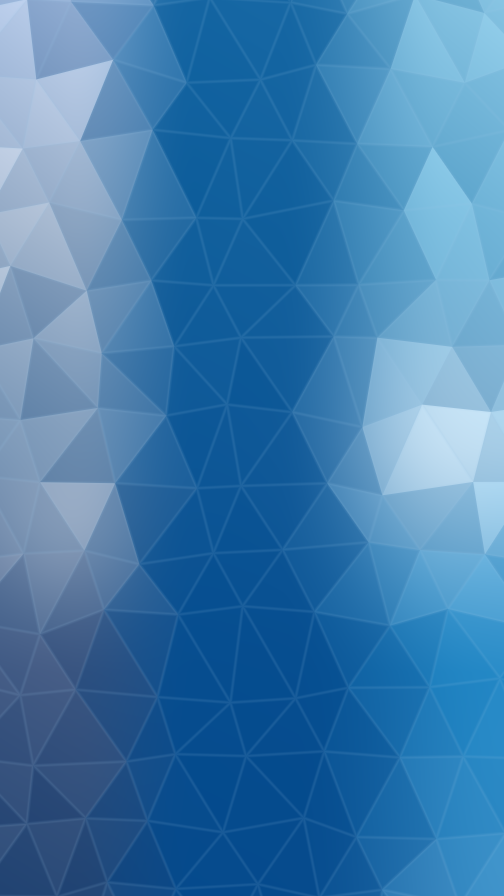
Write a Shadertoy shader that draws this background.

```glsl
const vec2 PITCH = vec2(0.137, 0.0765);   // facet size, as a share of the canvas
const vec2 ORIGIN = vec2(0.06, -0.075);
const float ZIGZAG = 0.23;                // sideways shift of alternate rows
const float JITTER = 0.42;
const float FACET_CONTRAST = 0.34;
const float INNER_GRADIENT = 0.4;
const float LINE_WIDTH = 0.0016;
const float LINE_ALPHA = 0.13;
const vec3 LINE_COLOR = vec3(0.60, 0.77, 0.90);
const vec3 RIGHT_GLOW = vec3(0.78, 0.87, 0.94);
const vec3 LEFT_GLOW = vec3(0.68, 0.74, 0.82);

// Vertical colour stops, bottom to top
const vec3 LEFT_RAMP[5] = vec3[5](
    vec3(0.15, 0.28, 0.46), vec3(0.23, 0.33, 0.50), vec3(0.46, 0.58, 0.71),
    vec3(0.61, 0.69, 0.79), vec3(0.62, 0.72, 0.86));
const vec3 CORE_RAMP[5] = vec3[5](
    vec3(0.02, 0.29, 0.55), vec3(0.02, 0.30, 0.56), vec3(0.05, 0.34, 0.59),
    vec3(0.06, 0.37, 0.61), vec3(0.08, 0.40, 0.64));
const vec3 RIGHT_RAMP[5] = vec3[5](
    vec3(0.27, 0.59, 0.80), vec3(0.11, 0.52, 0.77), vec3(0.52, 0.73, 0.86),
    vec3(0.44, 0.71, 0.85), vec3(0.48, 0.73, 0.86));

vec3 ramp(vec3 stops[5], float y) {
    float t = clamp(y, 0.0, 1.0) * 4.0;
    int i = min(int(t), 3);
    return mix(stops[i], stops[i + 1], t - float(i));
}

vec2 hash2(vec2 p) {
    vec3 h = fract(p.xyx * vec3(0.1031, 0.1030, 0.0973));
    h += dot(h, h.yzx + 33.33);
    return fract((h.xx + h.yz) * h.zy);
}

float glow(vec2 p, vec2 center, vec2 radius) {
    vec2 d = (p - center) / radius;
    return exp(-dot(d, d));
}

// Smooth colour field: pale sides around a deep blue core
vec3 field(vec2 p) {
    float low = 1.0 - smoothstep(0.2, 0.4, p.y);
    float left = 1.0 - smoothstep(0.13, 0.39, p.x);
    float right = smoothstep(0.55 + 0.04 * low, 0.89 + 0.10 * low, p.x);
    vec3 color = mix(ramp(CORE_RAMP, p.y), ramp(LEFT_RAMP, p.y), left);
    color = mix(color, ramp(RIGHT_RAMP, p.y), right);
    color = mix(color, RIGHT_GLOW, 0.75 * glow(p, vec2(0.88, 0.50), vec2(0.17, 0.12)));
    return mix(color, LEFT_GLOW, 0.6 * glow(p, vec2(0.11, 0.41), vec2(0.13, 0.08)));
}

vec2 vertex(vec2 id) {
    float side = mod(id.y, 2.0) * 2.0 - 1.0;
    vec2 offset = JITTER * (hash2(id + 17.0) - 0.5) + vec2(ZIGZAG * side, 0.0);
    return ORIGIN + PITCH * (id + offset);
}

// Signed distance to an edge, positive on its left
float edgeDistance(vec2 p, vec2 a, vec2 b) {
    vec2 e = normalize(b - a);
    return e.x * (p.y - a.y) - e.y * (p.x - a.x);
}

// Adds one facet, weighted by its coverage of the pixel
void addFacet(inout vec4 sum, vec2 p, vec2 a, vec2 b, vec2 c, float seed) {
    vec2 scale = vec2(iResolution.x / iResolution.y, 1.0);
    vec2 q = p * scale;
    float d = min(edgeDistance(q, a * scale, b * scale),
              min(edgeDistance(q, b * scale, c * scale),
                  edgeDistance(q, c * scale, a * scale)));
    float pixel = 1.0 / iResolution.y;
    float coverage = clamp(d / pixel + 0.5, 0.0, 1.0);
    if (coverage <= 0.0) return;

    vec2 center = (a + b + c) / 3.0;
    vec3 color = mix(field(center), field(p), INNER_GRADIENT);
    float shade = hash2(center * 91.0 + seed).x - 0.5;
    shade += 0.25 * dot(p - center, vec2(1.0, 2.0)) / PITCH.x;
    color += shade * FACET_CONTRAST * color.r * vec3(1.0, 0.8, 0.6);
    float line = 1.0 - smoothstep(0.0, LINE_WIDTH + pixel, abs(d));
    color = mix(color, LINE_COLOR, line * LINE_ALPHA);
    sum += vec4(color, 1.0) * coverage;
}

void mainImage(out vec4 fragColor, in vec2 fragCoord) {
    vec2 p = fragCoord / iResolution.xy;
    vec2 cell = floor((p - ORIGIN) / PITCH);
    vec4 sum = vec4(0.0);

    // Two triangles in each nearby cell, cut along the shorter diagonal
    for (int y = -1; y <= 1; y++) {
        for (int x = -1; x <= 1; x++) {
            vec2 id = cell + vec2(x, y);
            vec2 a = vertex(id), b = vertex(id + vec2(1.0, 0.0));
            vec2 c = vertex(id + 1.0), d = vertex(id + vec2(0.0, 1.0));
            bool even = mod(id.y, 2.0) < 0.5;
            addFacet(sum, p, a, b, even ? d : c, 3.0);
            addFacet(sum, p, even ? b : a, c, d, 8.0);
        }
    }
    vec3 color = sum.a > 0.0 ? sum.rgb / sum.a : field(p);
    fragColor = vec4(clamp(color, 0.0, 1.0), 1.0);
}
```
